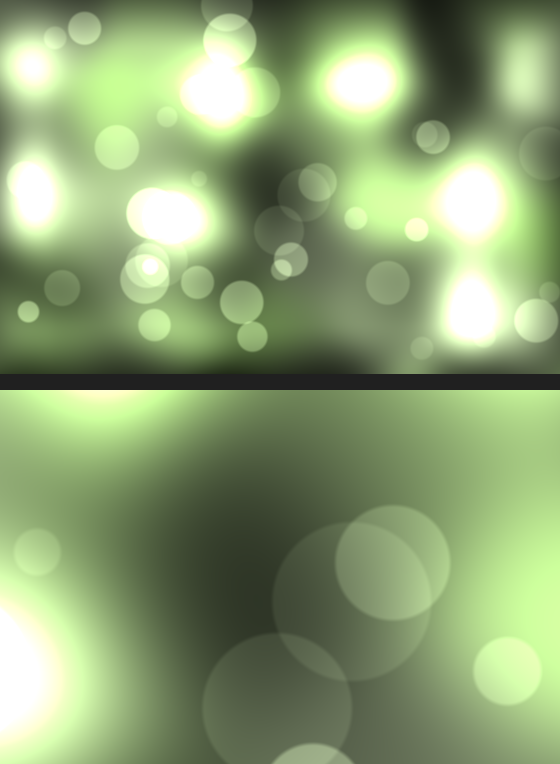
Top: the whole. Bottom: its middle third, enlarged.
A WebGL 2 fragment shader for this background:

```glsl
#version 300 es
precision highp float;
// Blurred green foliage light with translucent bokeh discs and darkened borders.

uniform vec2 u_resolution;
out vec4 fragColor;

// All lengths are in units of the canvas height.
const int   GLOW_COUNT    = 47;
const int   GLOW_STRIDE   = 13;     // shuffles brightness ranks, coprime to the count
const float GLOW_SIGMA    = 0.09;
const float GLOW_JITTER   = 0.13;
const float GLOW_MARGIN   = 0.10;
const float GLOW_FLOOR    = 0.09;
const float GLOW_GAIN     = 1.62;
const float GLOW_CONTRAST = 1.55;

const float CORE_RANK    = 0.8;     // only the brightest glows get a hot core
const float CORE_LIGHT   = 0.55;
const float CORE_SIGMA   = 0.07;
const float CORE_STRETCH = 1.4;

const int   DISC_COUNT      = 38;
const float DISC_MIN_RADIUS = 0.012;
const float DISC_MAX_RADIUS = 0.073;
const float DISC_MIN_LIGHT  = 0.06;
const float DISC_MAX_LIGHT  = 0.30;
const float DISC_SOFTNESS   = 0.0015;

const float BORDER_WIDTH = 0.14;
const float BORDER_LEVEL = 0.36;
const float BLOOM_START  = 1.12;
const float BLOOM_GAIN   = 0.55;

const vec3 GREY_TINT  = vec3(0.92, 1.00, 0.81);
const vec3 GREEN_TINT = vec3(0.73, 1.00, 0.49);
const vec3 DISC_TINT  = vec3(0.91, 1.00, 0.80);

// Integer hash giving three values in 0..1
vec3 hash3(uint index, uint seed) {
    uvec3 v = uvec3(index, seed, index ^ 7919u) * 1664525u + 1013904223u;
    v.x += v.y * v.z;
    v.y += v.z * v.x;
    v.z += v.x * v.y;
    v ^= v >> 16u;
    v.x += v.y * v.z;
    v.y += v.z * v.x;
    v.z += v.x * v.y;
    return vec3(v >> 8u) / 16777216.0;
}

float gaussian(vec2 offset, float sigma) {
    return exp(-dot(offset, offset) / (2.0 * sigma * sigma));
}

// Smooth blend of scattered lights: tint in rgb, brightness in a
vec4 glowField(vec2 p, vec2 extent) {
    float weightSum = 0.0;
    float coreSum = 0.0;
    vec4 glowSum = vec4(0.0);
    for (int i = 0; i < GLOW_COUNT; i++) {
        vec3 rnd = hash3(uint(i), 11u);
        // An even quasi-random spread, loosened by jitter
        vec2 spread = fract(0.5 + float(i) * vec2(0.75488, 0.56984));
        vec2 center = mix(vec2(-GLOW_MARGIN), extent + GLOW_MARGIN, spread)
                    + GLOW_JITTER * (rnd.xy - 0.5);
        float rank = (float((i * GLOW_STRIDE) % GLOW_COUNT) + 0.5) / float(GLOW_COUNT);
        float light = GLOW_FLOOR + GLOW_GAIN * pow(rank, GLOW_CONTRAST);

        vec2 offset = p - center;
        float weight = gaussian(offset, GLOW_SIGMA) + 1e-7;
        weightSum += weight;
        glowSum += weight * vec4(mix(GREY_TINT, GREEN_TINT, rnd.z), light);

        // Cores are stretched along one axis or the other
        float stretch = mix(1.0 / CORE_STRETCH, CORE_STRETCH, rnd.x);
        vec2 coreOffset = offset * vec2(stretch, 1.0 / stretch);
        coreSum += step(CORE_RANK, rank) * gaussian(coreOffset, CORE_SIGMA);
    }
    return glowSum / weightSum + vec4(vec3(0.0), CORE_LIGHT * coreSum);
}

// Total light of the flat, crisp discs
float discLight(vec2 p, vec2 extent, float pixel) {
    float total = 0.0;
    float edge = DISC_SOFTNESS + pixel;
    for (int i = 0; i < DISC_COUNT; i++) {
        vec2 center = hash3(uint(i), 23u).xy * extent;
        vec3 rnd = hash3(uint(i), 37u);
        float radius = mix(DISC_MIN_RADIUS, DISC_MAX_RADIUS, pow(rnd.x, 0.6));
        float light = mix(DISC_MIN_LIGHT, DISC_MAX_LIGHT, rnd.y * rnd.y);
        float dist = length(p - center);
        total += light * (1.0 - smoothstep(radius - edge, radius + edge, dist));
    }
    return total;
}

// Falls towards BORDER_LEVEL along all four sides
float borderShade(vec2 p, vec2 extent) {
    vec2 inset = min(p, extent - p);
    vec2 fade = smoothstep(vec2(-0.05), vec2(BORDER_WIDTH), inset);
    return mix(BORDER_LEVEL, 1.0, fade.x * fade.y);
}

void main() {
    float pixel = 1.0 / u_resolution.y;
    vec2 p = gl_FragCoord.xy * pixel;
    vec2 extent = u_resolution * pixel;

    vec4 glow = glowField(p, extent);
    float light = glow.a * borderShade(p, extent);
    vec3 color = glow.rgb * light;

    // Overexposed centres wash out to white
    color += BLOOM_GAIN * max(light - BLOOM_START, 0.0);
    color += DISC_TINT * discLight(p, extent, pixel);

    fragColor = vec4(clamp(color, 0.0, 1.0), 1.0);
}
```
